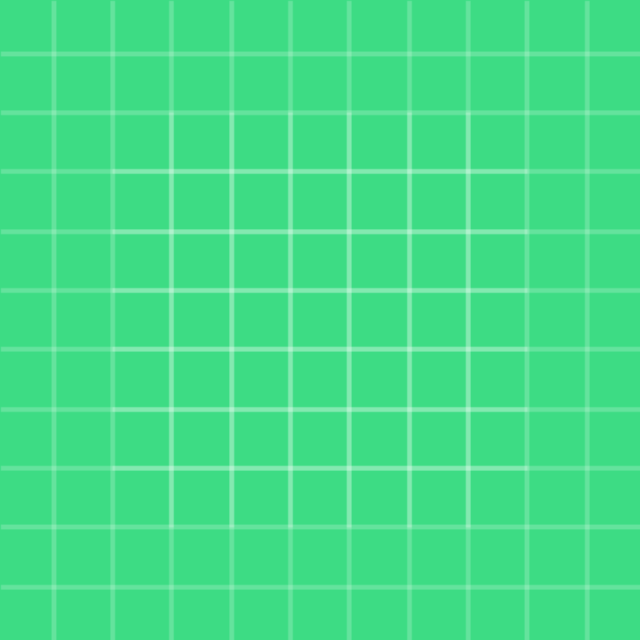
This pattern is drawn by a WebGL 2 fragment shader. Its source:

```glsl
#version 300 es
precision highp float;

#define GREEN vec3(0.239, 0.863, 0.518)
#define UNITS 108.0       // canvas side in grid units
#define FIRST_LINE 9.0
#define PITCH 10.0
#define LINE_COUNT 10.0
#define LINE_WIDTH 0.8
#define LINE_ALPHA 0.2
#define SNAP 3.7333       // steps per unit that line centres round to
#define START 0.15        // small gap at the top and left edges
#define INNER_FROM 19.0   // span of the brighter inner lines
#define INNER_TO 89.0
#define SOFTNESS 0.27     // edge blur in units

uniform vec2 u_resolution;
out vec4 fragColor;

// Antialiased coverage of the interval [from, to]
vec2 span(vec2 p, float from, float to, float soft) {
    vec2 d = abs(p - 0.5 * (from + to)) - 0.5 * (to - from);
    return clamp(0.5 - d / soft, 0.0, 1.0);
}

// Centre of the nearest grid line on each axis, rounded to the snap steps
vec2 nearestLine(vec2 p) {
    vec2 index = clamp(floor((p - FIRST_LINE) / PITCH + 0.5), 0.0, LINE_COUNT - 1.0);
    return floor((FIRST_LINE + PITCH * index) * SNAP + 0.5) / SNAP;
}

void main() {
    float side = min(u_resolution.x, u_resolution.y);
    float soft = max(SOFTNESS, UNITS / side);
    vec2 p = gl_FragCoord.xy / u_resolution * UNITS;
    p.y = UNITS - p.y;

    // x: vertical lines, y: horizontal lines
    vec2 centre = nearestLine(p);
    vec2 line = span(p - centre, -0.5 * LINE_WIDTH, 0.5 * LINE_WIDTH, soft);

    // Full-length lines; each is limited along the other axis
    vec2 outer = line * span(p.yx, START, UNITS + PITCH, soft);

    // Second layer on the lines strictly inside the inner square
    vec2 isInner = step(INNER_FROM + 0.5 * PITCH, centre)
                 * step(centre, vec2(INNER_TO - 0.5 * PITCH));
    vec2 inner = line * isInner * span(p.yx, INNER_FROM, INNER_TO, soft);

    // Stack translucent white layers, so crossings grow lighter
    vec2 clear = (1.0 - LINE_ALPHA * outer) * (1.0 - LINE_ALPHA * inner);
    fragColor = vec4(mix(vec3(1.0), GREEN, clear.x * clear.y), 1.0);
}
```
